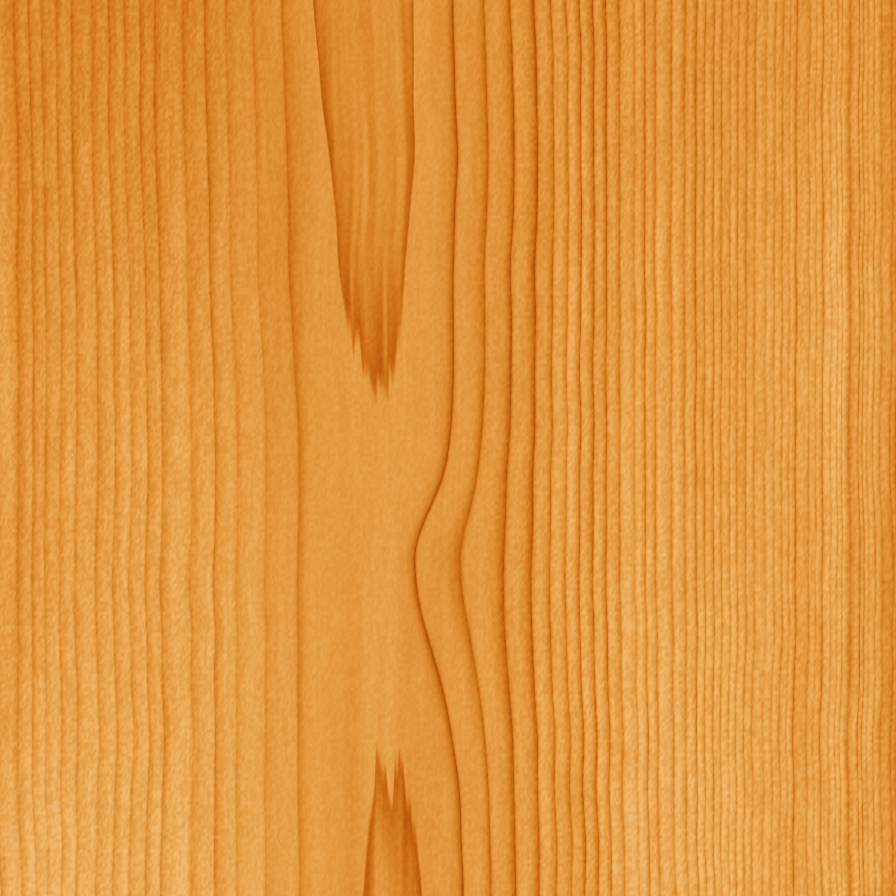
This texture is drawn by a WebGL 2 fragment shader. Its source:

```glsl
#version 300 es
precision highp float;
// Flat-sawn softwood board: growth rings crowd toward both sides of a plain
// heart that holds two ragged tongues of latewood. Rings are repeats of a
// warped distance; every part lowers one tone value, which is then coloured.
uniform vec2 u_resolution;
out vec4 fragColor;

float hash(vec2 p) {
    vec3 q = fract(vec3(p.xyx) * 0.1031);
    q += dot(q, q.yzx + 33.33);
    return fract((q.x + q.y) * q.z);
}

// Smooth value noise in -1..1
float noise(vec2 p) {
    vec2 i = floor(p), f = fract(p);
    f = f * f * (3.0 - 2.0 * f);
    float low = mix(hash(i), hash(i + vec2(1, 0)), f.x);
    float high = mix(hash(i + vec2(0, 1)), hash(i + vec2(1, 1)), f.x);
    return 2.0 * mix(low, high, f.y) - 1.0;
}

// Latewood darkness at distance d outward from the innermost ring:
// a slow rise up to each ring line, then a sharp fall beyond it.
float rings(float d, float crowding, float rise, float seed) {
    float outward = max(d, 0.0);
    float phase = d * (25.0 + crowding * outward);
    phase += 0.5 * noise(vec2(phase * 0.6, seed)) * smoothstep(1.0, 4.0, phase);
    float spacing = 1.0 / (25.0 + 2.0 * crowding * outward);
    float f = fract(phase);
    float before = (1.0 - f) * spacing / min(rise, 0.28 * spacing);
    float after = f * spacing / 0.0013;
    float strength = 0.85 + 0.35 * noise(vec2(floor(phase + 0.5) * 1.7, seed + 9.0));
    return strength * (exp(-before) + exp(-after) * (1.0 - exp(-before)))
         * smoothstep(-0.95, -0.6, phase);
}

// Depth inside a blunt tongue; h is the height above its tip
float tongueDepth(float x, float h, float curvature, float seed) {
    float ragged = 0.045 * noise(vec2(x * 120.0, seed + h * 3.0))
                 + 0.025 * noise(vec2(x * 300.0, seed + h * 6.0));
    float side = abs(x);
    return h - curvature * side * side * side - ragged * exp(-x * x / 0.0012);
}

// x: coverage of the tongue, y: darkness of its rim
vec2 tongue(float depth, float streak) {
    float inside = smoothstep(0.0, 0.035, depth);
    float rim = exp(-max(depth, 0.0) / (0.1 + 0.05 * streak));
    return vec2(inside, inside * rim);
}

// Right side: rings pinch toward the heart around one kink
float rightDistance(vec2 p) {
    float reach = max(p.x - 0.466, 0.0);
    float rise = p.y - 0.375;
    float width = (rise > 0.0 ? 0.08 : 0.14) + 0.5 * reach;
    float kink = 0.043 * exp(-reach * reach / 0.0048 - rise * rise / (width * width));
    float drift = 0.016 * (1.0 - smoothstep(0.0, 0.35, p.y)) * exp(-reach / 0.12);
    return p.x + kink - drift - 0.507;
}

// Left side: rings lean outward near the top
float leftDistance(vec2 p) {
    float d = 0.335 - p.x;
    float lean = 0.021 * smoothstep(0.35, 1.0, p.y) * exp(-max(d, 0.0) / 0.2);
    return d - lean;
}

// Maps tone 0..1 from burnt orange to pale honey
vec3 woodColor(float tone) {
    vec3 t = pow(vec3(clamp(tone, 0.0, 1.1)), vec3(0.6, 1.0, 1.7));
    return mix(vec3(0.68, 0.33, 0.05), vec3(0.93, 0.69, 0.38), t);
}

void main() {
    vec2 p = gl_FragCoord.xy / u_resolution;
    float wander = 0.003 * noise(vec2(p.x * 7.0, p.y * 6.0))
                 + 0.0013 * noise(vec2(p.x * 14.0, p.y * 17.0));
    vec2 w = vec2(p.x + wander, p.y);

    // Broad light and shade
    float leftness = 1.0 - smoothstep(0.12, 0.45, p.x);
    float rightness = smoothstep(0.45, 0.8, p.x);
    float tone = 0.765 + leftness * (0.24 - 0.35 * p.y);
    tone += rightness * (0.25 - 0.08 * p.y) - 0.07 * smoothstep(0.45, 1.0, p.y);
    tone += 0.07 * noise(p * vec2(6.0, 3.0) + 4.0);
    tone += 0.07 * noise(vec2(w.x * 28.0, p.y * 1.5));
    tone -= 0.3 * smoothstep(0.983, 0.995, p.x);

    // Growth rings
    float rightRings = rings(rightDistance(w), 118.0, 0.0045, 3.0);
    float leftRings = rings(leftDistance(w), 60.0, 0.006, 21.0);
    tone -= mix(0.74, 0.54, smoothstep(0.6, 0.85, p.x)) * rightRings;
    tone -= 0.46 * leftRings;

    // Tongues in the heart
    float streak = noise(vec2(w.x * 190.0, p.y * 5.0));
    float upperCenter = mix(0.42, 0.408, smoothstep(0.55, 1.0, p.y));
    vec2 upper = tongue(tongueDepth(w.x - upperCenter, p.y - 0.575, 2255.0, 5.0), streak);
    vec2 lower = tongue(tongueDepth(w.x - 0.438, 0.155 - p.y, 4000.0, 47.0), streak);
    vec2 heart = max(upper, lower);
    tone -= heart.x * (0.05 + 0.05 * streak) + 0.75 * heart.y;

    // Long fibres and short slanted flecks, calmer in the heart
    float coarseness = 0.55 + 0.45 * smoothstep(0.05, 0.25, abs(p.x - 0.42));
    tone += 0.04 * noise(vec2(w.x * 110.0, p.y * 4.0));
    tone += 0.07 * coarseness * noise(vec2(w.x * 320.0, p.y * 26.0));
    tone += 0.12 * coarseness * noise(vec2(p.x * 400.0 - p.y * 90.0, p.y * 260.0));

    fragColor = vec4(woodColor(tone), 1.0);
}
```
